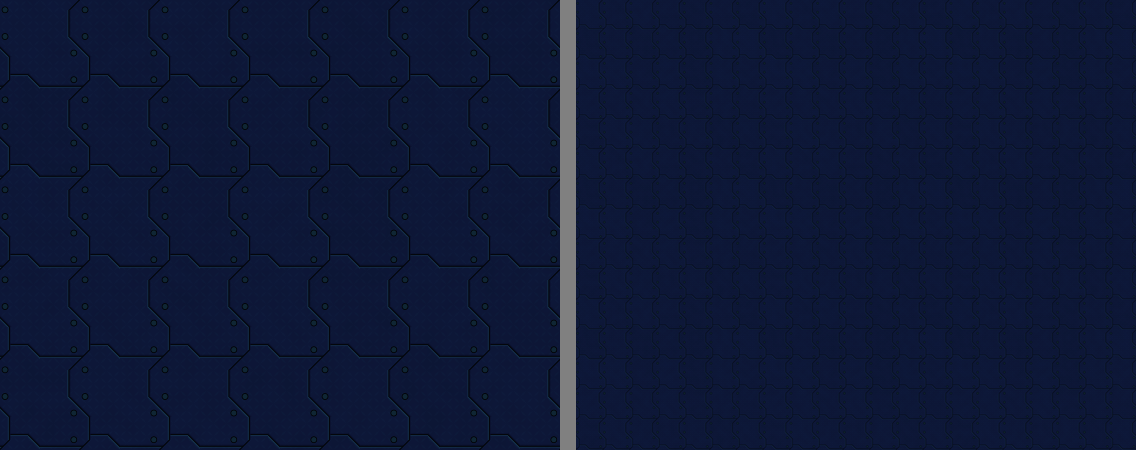
Left, the tile; right, the same tile 3 across and 3 down.
Reproduce this pattern procedurally as a WebGL 1 fragment shader.

```glsl
precision highp float;
// Navy tread-plate panels with jogged interlocking seams and paired rivets.
uniform vec2 u_resolution;

const vec2 COUNT = vec2(7.0, 5.0);    // plates across and down
const float PLATE_H = 1.1266;         // plate height in plate widths
const vec2 TREAD = vec2(84.0, 68.0);  // tread cells over the canvas
const vec2 LIGHT = vec2(0.707, -0.707); // from upper right, y runs down

const vec3 BASE = vec3(0.050, 0.088, 0.215);
const vec3 TREAD_LIT = vec3(0.055, 0.110, 0.235);
const vec3 EDGE_LIT = vec3(0.085, 0.205, 0.300);
const vec3 EDGE_SHADE = vec3(0.035, 0.050, 0.160);
const vec3 GROOVE = vec3(0.010, 0.022, 0.042);
const vec3 RIVET = vec3(0.060, 0.150, 0.205);

float hash(vec2 p) {
  vec3 q = fract(p.xyx * vec3(0.1031, 0.1030, 0.0973));
  q += dot(q, q.yzx + 33.33);
  return fract((q.x + q.y) * q.z);
}

float cornerSlope(vec2 cell, vec2 offset, vec2 period) {
  float angle = 6.2832 * hash(mod(cell, period));
  return dot(vec2(cos(angle), sin(angle)), offset);
}

// Gradient noise that wraps after a whole number of cells
float noise(vec2 p, vec2 period) {
  vec2 i = floor(p), f = fract(p);
  vec2 w = f * f * f * (f * (f * 6.0 - 15.0) + 10.0);
  vec2 e = vec2(1.0, 0.0);
  float low = mix(cornerSlope(i, f, period), cornerSlope(i + e, f - e, period), w.x);
  float high = mix(cornerSlope(i + e.yx, f - e.yx, period),
                   cornerSlope(i + 1.0, f - 1.0, period), w.x);
  return mix(low, high, w.y);
}

float wrapNear(float v, float period) {
  return v - period * floor(v / period + 0.5);
}

float fill(float d, float aa) {
  return 1.0 - smoothstep(-0.5 * aa, 0.5 * aa, d);
}

// Ramp of unit slope: x is the value, y its derivative
vec2 ramp(float t, float rise) {
  return vec2(clamp(t, 0.0, rise), step(0.0, t) * step(t, rise));
}

// Upright seam: x is its position at this height, y its slope
vec2 uprightSeam(float y) {
  float d = wrapNear(y - 0.294, PLATE_H);
  vec2 r = ramp(abs(d) - 0.163, 0.255);
  return vec2(r.x - 0.138, r.y * sign(d));
}

// Level seam across one plate
vec2 levelSeam(float x) {
  vec2 r = ramp(x - 0.348, 0.146);
  return vec2(r.x + 0.933, r.y);
}

// Short lozenges alternating between the two diagonals
float tread(vec2 uv, float aa) {
  vec2 g = uv * TREAD;
  float turn = 1.0 - 2.0 * mod(floor(g.x) + floor(g.y), 2.0);
  vec2 q = fract(g) - 0.5;
  vec2 axis = abs(vec2(q.x + turn * q.y, q.x - turn * q.y)) * 0.707;
  return fill(axis.x * 0.27 + axis.y - 0.15, aa);
}

// Lit and shaded lips on either side of a dark groove
vec3 drawSeam(vec3 color, float d, vec2 normal, float glint, float aa) {
  float facing = dot(-sign(d) * normal, LIGHT);
  float lip = fill(abs(d) - 0.021, aa);
  color = mix(color, EDGE_LIT, lip * glint * max(facing, 0.0));
  color = mix(color, EDGE_SHADE, lip * 0.7 * max(-facing, 0.0));
  return mix(color, GROOVE, fill(abs(d) - 0.007, aa));
}

// Two rivets left of the upright seam bulge and two right of it
float rivetDistance(vec2 p) {
  float d = 1.0;
  for (int i = 0; i < 4; i++) {
    float pair = floor(float(i) * 0.5);
    vec2 center = vec2(0.063 - 0.140 * pair,
                       0.123 + 0.334 * mod(float(i), 2.0) + 0.541 * pair);
    vec2 q = p - center;
    d = min(d, length(vec2(wrapNear(q.x, 1.0), wrapNear(q.y, PLATE_H))));
  }
  return d;
}

void main() {
  vec2 uv = gl_FragCoord.xy / u_resolution;
  uv.y = 1.0 - uv.y;
  vec2 p = uv * COUNT * vec2(1.0, PLATE_H);
  float aa = COUNT.x / u_resolution.x;

  // Seams and the plate they enclose
  vec2 upright = uprightSeam(p.y);
  float column = floor(p.x - upright.x);
  vec2 level = levelSeam(p.x - column);
  float row = floor((p.y - level.x) / PLATE_H);
  vec2 uprightNormal = normalize(vec2(1.0, -upright.y));
  vec2 levelNormal = normalize(vec2(-level.y, 1.0));
  float uprightDist = wrapNear(p.x - upright.x, 1.0) * uprightNormal.x;
  float levelDist = wrapNear(p.y - level.x, PLATE_H) * levelNormal.y;

  // Plate surface with faint tone changes
  float tone = 0.04 * (hash(mod(vec2(column, row), COUNT)) - 0.5);
  tone += 0.05 * noise(uv * vec2(28.0, 22.0), vec2(28.0, 22.0));
  vec3 color = mix(BASE, TREAD_LIT, 0.65 * tread(uv, aa * TREAD.x / COUNT.x));
  color *= 1.0 + tone;

  // Grooves, then rivets in dark sockets
  float glint = 0.85 + 0.4 * noise(uv * vec2(14.0, 10.0), vec2(14.0, 10.0));
  color = drawSeam(color, levelDist, levelNormal, glint, aa);
  color = drawSeam(color, uprightDist, uprightNormal, glint, aa);
  float rivet = rivetDistance(p);
  color = mix(color, GROOVE, fill(rivet - 0.043, aa));
  color = mix(color, RIVET, fill(rivet - 0.031, aa));
  gl_FragColor = vec4(color, 1.0);
}
```
